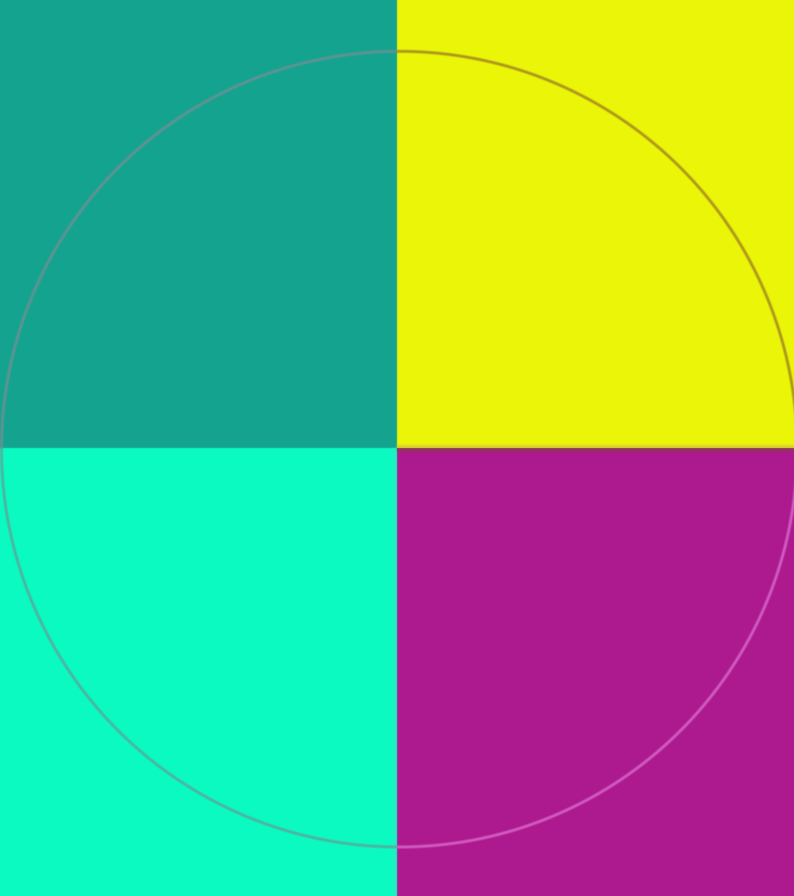
This background is drawn by a Shadertoy shader. Its source:

```glsl
const vec3 TEAL = vec3(0.08, 0.64, 0.56);
const vec3 YELLOW = vec3(0.92, 0.96, 0.03);
const vec3 MINT = vec3(0.04, 0.98, 0.76);
const vec3 MAGENTA = vec3(0.68, 0.10, 0.56);
const vec3 BROWN = vec3(0.53, 0.22, 0.33);
const vec3 SAND = vec3(0.85, 0.79, 0.22);
const vec3 PALE_MINT = vec3(0.20, 0.90, 0.78);

// Blend four values, one per quadrant
vec3 quadrants(vec3 topLeft, vec3 topRight, vec3 lowLeft, vec3 lowRight, vec2 side) {
    return mix(mix(lowLeft, lowRight, side.x), mix(topLeft, topRight, side.x), side.y);
}

// Smooth step across zero, one blur wide
vec2 sideOf(vec2 p, float blur) {
    return smoothstep(-0.5 * blur, 0.5 * blur, p);
}

// Soft line, fading from its middle to its reach
float softLine(float dist, float reach) {
    return 1.0 - smoothstep(0.0, reach, abs(dist));
}

float circleDistance(vec2 p, vec2 center, float radius) {
    return length(p - center) - radius;
}

void mainImage(out vec4 fragColor, in vec2 fragCoord) {
    // Centered coordinates, canvas height = 1
    vec2 p = (fragCoord - 0.5 * iResolution.xy) / iResolution.y;
    float pixel = 1.0 / iResolution.y;
    vec2 side = sideOf(p, max(0.0024, pixel));

    // Flat quadrants
    vec3 color = quadrants(TEAL, YELLOW, MINT, MAGENTA, side);

    // Faint fringes along the seams
    float reach = max(0.0035, pixel);
    float aboveMagenta = softLine(p.y - 0.0018, reach) * side.x * side.y;
    float underYellow = softLine(p.y + 0.0018, reach) * side.x * (1.0 - side.y);
    float besideMint = softLine(p.x + 0.0025, reach) * (1.0 - side.x) * (1.0 - side.y);
    color = mix(color, SAND, 0.8 * aboveMagenta);
    color = mix(color, BROWN, underYellow);
    color = mix(color, PALE_MINT, 0.7 * besideMint);

    // Thin ring, tinted by the quadrant it crosses
    vec3 ringColor = quadrants(vec3(0.44, 0.56, 0.58), vec3(0.62, 0.50, 0.12),
                               vec3(0.36, 0.64, 0.60), vec3(0.85, 0.42, 0.80), side);
    float ring = softLine(circleDistance(p, vec2(0.0026, -0.0013), 0.444), max(0.0032, 1.2 * pixel));
    color = mix(color, ringColor, 0.8 * ring);

    fragColor = vec4(color, 1.0);
}
```
